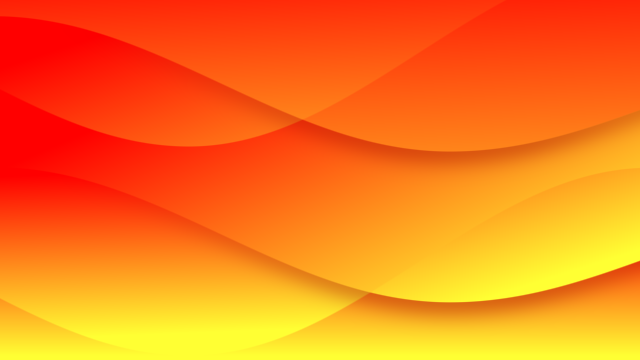
Give the GLSL for this background, as a WebGL 2 fragment shader.

```glsl
#version 300 es
precision highp float;
// Overlapping translucent waves in a red to yellow blend.
// Two cosine curves, each used twice, cut the canvas into panels; every panel
// has a linear heat gradient, and the two darker waves cast a soft shadow.
uniform vec2 u_resolution;
out vec4 fragColor;

const float PI = 3.14159265;

// Heat gradients: offset, slope along x, slope down the canvas
const vec3 TOP_LEFT     = vec3( 0.12, 0.10, 1.05);
const vec3 TOP_RIGHT    = vec3( 0.08, 0.07, 0.93);
const vec3 LEFT_LENS    = vec3(-0.20, 0.62, 1.05);
const vec3 MIDDLE       = vec3(-0.47, 0.76, 1.00);
const vec3 MIDDLE_RIGHT = vec3(-0.826, 0.82, 1.45);
const vec3 LOWER_LEFT   = vec3(-1.08, 0.15, 2.20);
const vec3 BOTTOM       = vec3(-1.57, 0.00, 2.60);

// Vertical distance between the two copies of each curve
const float FOLD_STEP  = 0.419;
const float SWELL_STEP = 0.581;

const vec3 HOT_RED = vec3(1.0, 0.0, 0.0);
const vec3 YELLOW  = vec3(1.0, 1.0, 0.2);
const vec3 SHADOW_TINT = vec3(0.86, 0.66, 0.60);
const float SHADOW_DEPTH = 0.048;

// Curve that falls from the upper left to a trough right of centre
float foldCurve(float x) {
    float tail = max(x - 0.703, 0.0);
    return 0.233 - 0.188 * cos(PI * (x + 0.01) / 0.713) + 0.27 * tail * tail;
}

// Curve with a trough on the left that climbs to the upper right
float swellCurve(float x) {
    float tail = max(0.295 - x, 0.0);
    return 0.146 + 0.261 * cos(PI * (x - 0.295) / 0.72) + 0.33 * tail * tail;
}

// Antialiased mask: 1 below a curve, 0 above it
float below(float depth) {
    float soft = 0.75 * fwidth(depth);
    return smoothstep(-soft, soft, depth);
}

float heat(vec3 gradient, vec2 p) {
    return clamp(dot(gradient, vec3(1.0, p)), 0.0, 1.0);
}

// Shadow under a fold, strongest around its trough
float foldShadow(float depth, float x) {
    float falloff = max(depth, 0.0) / SHADOW_DEPTH;
    float strength = smoothstep(0.05, 0.68, x) * (1.0 - 0.25 * smoothstep(0.8, 1.0, x));
    return strength * exp(-falloff * falloff);
}

void main() {
    // x runs right and y runs down, both from 0 to 1
    vec2 p = gl_FragCoord.xy / u_resolution;
    p.y = 1.0 - p.y;

    // Signed depth under each curve
    float upperFold = p.y - foldCurve(p.x);
    float lowerFold = upperFold - FOLD_STEP;
    float upperSwell = p.y - swellCurve(p.x);
    float lowerSwell = upperSwell - SWELL_STEP;
    float inUpperSwell = below(upperSwell);
    float inLowerSwell = below(lowerSwell);
    float inUpperFold = below(upperFold);
    float inLowerFold = below(lowerFold);

    // Panels of the three bands between the folds
    float top = mix(heat(TOP_LEFT, p), heat(TOP_RIGHT, p), inUpperSwell);
    float middle = mix(heat(LEFT_LENS, p), heat(MIDDLE, p), inUpperSwell);
    middle = mix(middle, heat(MIDDLE_RIGHT, p), inLowerSwell);
    float bottom = mix(heat(LOWER_LEFT, p), heat(BOTTOM, p), inLowerSwell);

    float warmth = mix(mix(top, middle, inUpperFold), bottom, inLowerFold);
    vec3 color = mix(HOT_RED, YELLOW, warmth);

    // Shadows fall only on the band under each fold
    float shade = mix(inUpperFold * foldShadow(upperFold, p.x),
                      foldShadow(lowerFold, p.x), inLowerFold);
    color *= mix(vec3(1.0), SHADOW_TINT, shade);

    fragColor = vec4(color, 1.0);
}
```
